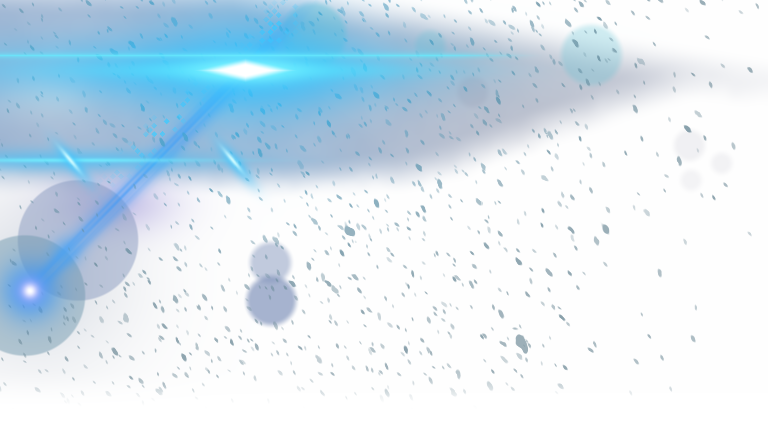
Reproduce this background procedurally as a WebGL 2 fragment shader.

```glsl
#version 300 es
precision highp float;
// Cyan lens flare in a grey-blue haze over white, with lens discs and slanted specks.
uniform vec2 u_resolution;
out vec4 outColor;

#define CORE vec2(0.579, 0.834)
#define SPOT vec2(0.071, 0.314)
#define SPECK_CELL 0.043
#define SPECK_AMOUNT 0.60
#define HAZE_SOFT 0.075
#define CYAN vec3(0.20, 0.76, 1.0)
#define SLATE vec3(0.43, 0.54, 0.59)

float hash(vec2 p) {
  vec3 q = fract(vec3(p.xyx) * 0.1031);
  q += dot(q, q.yzx + 33.33);
  return fract((q.x + q.y) * q.z);
}

float noise(vec2 p) {
  vec2 i = floor(p), f = fract(p);
  f = f * f * (3.0 - 2.0 * f);
  return mix(mix(hash(i), hash(i + vec2(1, 0)), f.x),
             mix(hash(i + vec2(0, 1)), hash(i + vec2(1, 1)), f.x), f.y);
}

float fbm(vec2 p) {
  float sum = 0.0, amp = 0.5;
  for (int i = 0; i < 4; i++) { sum += amp * noise(p); p = p * 2.03 + 7.1; amp *= 0.5; }
  return sum;
}

// Soft elliptical glow of the given half size
float glow(vec2 d, vec2 size) { d /= size; return exp(-dot(d, d)); }

float disc(vec2 d, float radius, float blur) {
  return 1.0 - smoothstep(radius - blur, radius + blur, length(d));
}

vec2 turn(vec2 p, vec2 axis) { return vec2(dot(p, axis), dot(p, vec2(-axis.y, axis.x))); }

// One jittered layer of slanted drops; neighbours are searched so none is cut
float specks(vec2 p, float cell, float seed, float px) {
  float cover = 0.0;
  vec2 home = floor(p / cell);
  for (int j = -1; j <= 1; j++) for (int i = -1; i <= 1; i++) {
    vec2 id = home + vec2(i, j), key = id + seed;
    vec2 center = (id + vec2(hash(key), hash(key + 41.7))) * cell;
    float density = SPECK_AMOUNT * smoothstep(0.0, 0.55, center.x)
                  * (1.0 - smoothstep(0.9, 1.75, center.x - 0.35 * center.y))
                  * smoothstep(0.055, 0.075, center.y);
    float size = mix(0.10, 0.21, pow(hash(key + 9.3), 3.0)) * cell;
    float angle = -1.0 + 0.7 * (hash(key + 23.1) - 0.5);
    vec2 d = turn(p - center, vec2(cos(angle), sin(angle)));
    d.y += size * 0.4 * (noise(p * 130.0) - 0.5);
    float shape = length(d * vec2(0.75, 1.7)) - size;
    float drop = 1.0 - smoothstep(-px, px, shape);
    cover = max(cover, drop * step(hash(key + 77.0), density) * mix(0.4, 1.0, hash(key + 5.9)));
  }
  return cover;
}

void main() {
  vec2 p = gl_FragCoord.xy / u_resolution.y;
  float px = 1.0 / u_resolution.y;
  vec2 d = p - CORE;
  float smoke = fbm(p * 4.5);
  vec3 col = vec3(0.995);

  // Wedge of haze that narrows to the right
  float low = mix(0.56, 0.795, smoothstep(0.8, 1.75, p.x)) + 0.07 * (smoke - 0.5);
  float high = 1.06 - 0.17 * max(p.x - 0.55, 0.0);
  float haze = smoothstep(low - 0.04, low + HAZE_SOFT, p.y)
             * (1.0 - smoothstep(high - 0.10, high + 0.02, p.y));
  vec3 hazeColor = mix(vec3(0.57, 0.67, 0.80), vec3(0.70, 0.72, 0.78), smoothstep(0.5, 1.3, p.x));
  col = mix(col, hazeColor, haze * mix(0.72, 1.0, smoke) * mix(1.0, 0.7, smoothstep(1.2, 1.8, p.x)));
  col = mix(col, vec3(0.90), 0.5 * glow(p - vec2(0.12, 0.78), vec2(0.12, 0.07)));
  col = mix(col, vec3(0.72, 0.75, 0.80), 0.45 * glow(p - vec2(0.08, 0.34), vec2(0.24, 0.22)));
  col = mix(col, vec3(0.60, 0.56, 0.84), 0.5 * glow(p - vec2(0.27, 0.52), vec2(0.14, 0.07)));

  // Lens discs: center, radius, opacity
  vec4 discs[11] = vec4[11](
    vec4(0.184, 0.433, 0.142, 0.48), vec4(0.059, 0.303, 0.142, 0.50),
    vec4(0.638, 0.380, 0.048, 0.50), vec4(0.640, 0.291, 0.058, 0.72),
    vec4(0.740, 0.917, 0.076, 0.40), vec4(1.395, 0.870, 0.071, 0.28),
    vec4(1.015, 0.893, 0.035, 0.25), vec4(1.115, 0.783, 0.036, 0.20),
    vec4(1.626, 0.657, 0.036, 0.13), vec4(1.702, 0.615, 0.024, 0.11),
    vec4(1.630, 0.575, 0.024, 0.10));
  for (int i = 0; i < 11; i++) {
    vec3 tint = i == 1 ? vec3(0.45, 0.60, 0.68) : i < 4 ? vec3(0.52, 0.59, 0.74)
              : i < 7 ? vec3(0.35, 0.75, 0.82) : vec3(0.58, 0.58, 0.66);
    float blur = i < 2 ? 0.003 : 0.010;
    col = mix(col, tint, discs[i].w * disc(p - discs[i].xy, discs[i].z, blur));
  }

  // Diagonal beam with fine rays and scattered square glints
  vec2 axis = normalize(CORE - SPOT);
  vec2 b = turn(p - SPOT, axis);
  float along = smoothstep(-0.06, 0.12, b.x) * (1.0 - smoothstep(0.72, 1.0, b.x));
  float rays = 0.55 + 0.45 * noise(vec2(b.x * 3.0, b.y * 170.0));
  col = mix(col, vec3(0.22, 0.60, 0.98), 0.75 * along * rays * exp(-pow(b.y / 0.024, 2.0)));
  vec2 tile = vec2(b.x, b.y) / 0.014;
  vec2 inset = abs(fract(tile) - 0.5);
  float square = 1.0 - smoothstep(0.30, 0.42, max(inset.x, inset.y));
  float lit = step(0.62, hash(floor(tile) + 60.0)) * glow(b - vec2(0.50, 0.045), vec2(0.13, 0.026));
  lit += step(0.6, hash(floor(tile) + 90.0)) * glow(b - vec2(0.84, 0.02), vec2(0.07, 0.035));
  col = mix(col, vec3(0.25, 0.80, 1.0), 0.8 * square * lit);

  // Specks turn cyan close to the flare
  float nearFlare = glow(d, vec2(0.55, 0.30));
  float spots = max(specks(p, SPECK_CELL, 11.0, px), 0.8 * specks(p + 0.37, SPECK_CELL * 0.72, 53.0, px));
  vec3 blots[3] = vec3[3](vec3(1.228, 0.194, 0.017), vec3(0.825, 0.455, 0.014), vec3(1.430, 0.460, 0.010));
  for (int i = 0; i < 3; i++) {
    vec2 q = turn(p - blots[i].xy, vec2(0.5, -0.866)) * vec2(0.7, 1.5);
    float edge = length(q) - blots[i].z * (0.45 + 1.1 * noise(p * 75.0));
    spots = max(spots, 0.85 * (1.0 - smoothstep(-px, px, edge)));
  }
  col = mix(col, mix(SLATE, vec3(0.20, 0.66, 0.86), nearFlare), 0.8 * spots);

  // Main flare: wide glow, streaks and bright spindle
  float reach = mix(0.42, 0.72, step(d.x, 0.0));
  col = mix(col, CYAN, 0.72 * glow(d, vec2(reach, 0.075)));
  col = mix(col, CYAN, 0.65 * glow(d, vec2(0.22, 0.13)));
  float fade = 1.0 - smoothstep(0.45, 0.72, d.x);
  col = mix(col, vec3(0.40, 0.93, 1.0), 0.8 * fade * exp(-abs(d.y - 0.035) / 0.005));
  col = mix(col, vec3(0.32, 0.88, 1.0), 0.85 * glow(d, vec2(0.36, 0.020)));
  col = mix(col, vec3(0.50, 0.97, 1.0), glow(d, vec2(0.13, 0.030)));
  col = mix(col, vec3(1.0), 1.0 - smoothstep(0.45, 1.15, abs(d.x) / 0.11 + abs(d.y) / 0.026));

  // Second streak and two slanted glints
  vec2 s = p - vec2(0.17, 0.622);
  col = mix(col, CYAN, 0.55 * glow(s, vec2(0.36, 0.026)));
  col = mix(col, vec3(0.45, 0.94, 1.0), 0.8 * glow(s, vec2(0.30, 0.005)));
  for (int i = 0; i < 2; i++) {
    vec2 g = turn(p - vec2(0.172 + 0.383 * float(i), 0.615), vec2(0.64, -0.77));
    col = mix(col, vec3(0.25, 0.78, 1.0), 0.75 * glow(g, vec2(0.060, 0.016)));
    col = mix(col, vec3(0.85, 1.0, 1.0), 0.9 * glow(g + vec2(0.01, 0.0), vec2(0.033, 0.005)));
  }

  // Bright spot at the foot of the beam
  vec2 f = p - SPOT;
  col = mix(col, vec3(0.18, 0.58, 0.97), 0.85 * glow(f, vec2(0.065)));
  col = mix(col, vec3(0.30, 0.65, 0.95), 0.5 * glow(p - vec2(0.155, 0.405), vec2(0.035)));
  col = mix(col, vec3(0.72, 0.66, 1.0), 0.8 * glow(f, vec2(0.030)));
  col = mix(col, vec3(1.0), glow(f, vec2(0.015)));

  col = mix(vec3(1.0), col, smoothstep(0.03, 0.13, p.y));
  outColor = vec4(col, 1.0);
}
```
